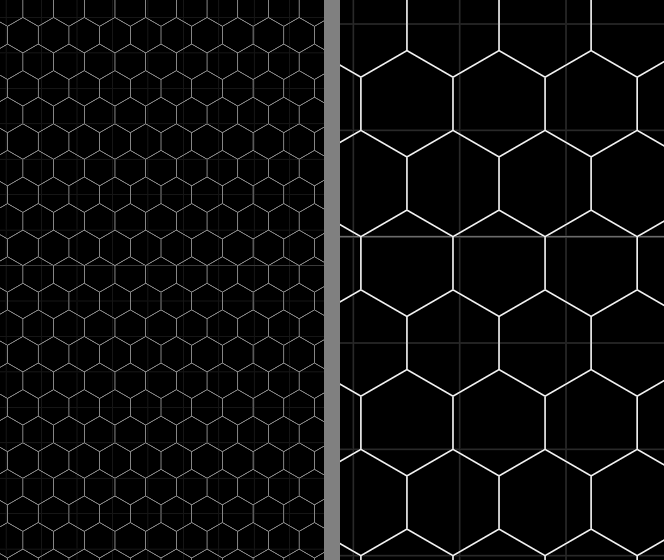
Left: the whole. Right: its middle third, enlarged.
Reproduce this pattern procedurally as a Shadertoy shader.

```glsl
// Thin white honeycomb outline over a faint square grid on black

// Box-filtered coverage of a line of the given width at distance d
float lineCoverage(float d, float width, float pixel) {
    return clamp(0.5 * (width + pixel) - abs(d), 0.0, min(width, pixel)) / pixel;
}

// Distance to the nearest edge of pointy-top hexagons with unit sides
float hexEdgeDistance(vec2 p) {
    vec2 period = vec2(sqrt(3.0), 3.0);
    vec2 a = mod(p, period) - 0.5 * period;
    vec2 b = mod(p - 0.5 * period, period) - 0.5 * period;
    vec2 q = abs(dot(a, a) < dot(b, b) ? a : b);
    return 0.5 * sqrt(3.0) - max(q.x, dot(q, vec2(0.5, 0.5 * sqrt(3.0))));
}

// Distance to the nearest multiple of the spacing
float repeatDistance(float x, float spacing) {
    return abs(mod(x + 0.5 * spacing, spacing) - 0.5 * spacing);
}

void mainImage(out vec4 fragColor, in vec2 fragCoord) {
    // One unit is one hexagon side; the origin is a cell centre
    float pixel = 31.6 / iResolution.y;
    vec2 p = (fragCoord - 0.5 * iResolution.xy) * pixel - vec2(-0.056, 0.315);
    float width = 0.031;

    // Square grid, two sides per cell
    vec2 g = p - vec2(-0.74, 0.5);
    float column = lineCoverage(repeatDistance(g.x, 2.0), width, pixel);
    float row = lineCoverage(repeatDistance(g.y, 2.0), width, pixel);
    float shade = 0.16 * max(column, row);

    // Brighter horizontal axis
    shade = max(shade, 0.42 * lineCoverage(g.y, width, pixel));

    // Honeycomb on top
    shade = max(shade, 0.95 * lineCoverage(hexEdgeDistance(p), width, pixel));

    fragColor = vec4(vec3(shade), 1.0);
}
```
